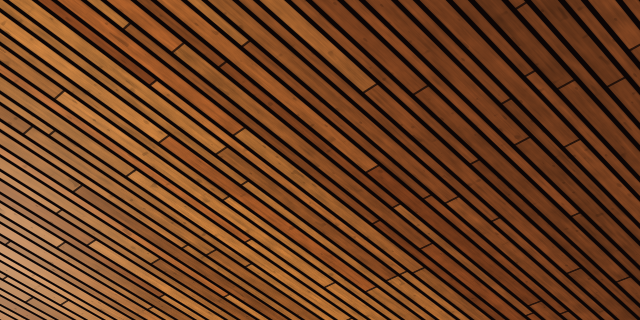
Give the GLSL for this texture, as a WebGL 2 fragment shader.

```glsl
#version 300 es
precision highp float;
// A slatted timber ceiling: wide and narrow boards alternate over dark gaps.
// The canvas is projected onto a tilted plane, so the slats converge at a far
// point; hashes and stretched noise then vary each board's tone, ends and grain.

uniform vec2 u_resolution;
out vec4 fragColor;

const vec2 VANISH = vec2(4.81, -2.55);   // where the slats converge, in canvas heights
const float HORIZON_TILT = 0.145;
const float SLAT_DENSITY = 30.5;
const float WIDE_SLAT = 1.2;             // share of a two-slat period
const float GAP = 0.25;
const float BOARD_LENGTH = 0.068;

const vec3 GAP_COLOR = vec3(0.045, 0.02, 0.018);
const vec3 DARK_WOOD = vec3(0.40, 0.21, 0.105);
const vec3 MID_WOOD = vec3(0.54, 0.285, 0.13);
const vec3 GOLD_WOOD = vec3(0.67, 0.42, 0.195);
const vec3 RED_WOOD = vec3(0.53, 0.24, 0.10);
const vec3 SHEEN = vec3(0.80, 0.62, 0.47);

float hash(vec2 p) {
  return fract(sin(dot(p, vec2(127.1, 311.7))) * 43758.5453);
}

float noise(vec2 p) {
  vec2 i = floor(p), f = fract(p);
  f = f * f * (3.0 - 2.0 * f);
  return mix(mix(hash(i), hash(i + vec2(1, 0)), f.x),
             mix(hash(i + vec2(0, 1)), hash(i + vec2(1, 1)), f.x), f.y);
}

float fbm(vec2 p) {
  float sum = 0.0, amp = 0.5;
  for (int i = 0; i < 4; i++) {
    sum += amp * noise(p);
    p = p * 2.03 + 17.0;
    amp *= 0.5;
  }
  return sum;
}

// Plane coordinates: x counts slats across, y runs along them.
vec2 projectPlane(vec2 p) {
  vec2 d = vec2(VANISH.x - p.x, p.y - VANISH.y);
  float depth = d.y - HORIZON_TILT * d.x;
  return vec2(SLAT_DENSITY * d.x, 1.0 - 0.14 * d.x) / depth;
}

// Returns the slat number and the distance inside its edge.
vec2 slat(float across, float wide, float gap) {
  float pair = floor(across / 2.0);
  float u = across - 2.0 * pair;
  float narrow = step(wide, u);
  float center = mix(wide * 0.5, wide * 0.5 + 1.0, narrow);
  float halfWidth = mix(wide, 2.0 - wide, narrow) * 0.5;
  return vec2(2.0 * pair + narrow, halfWidth - abs(u - center) - gap * 0.5);
}

// Returns the board number and the distance to its nearest end.
vec2 board(float along, float row, float len) {
  float size = len * mix(0.75, 1.3, hash(vec2(row, 3.0)));
  float t = along / size + 9.0 * hash(vec2(row, 8.0));
  return vec2(floor(t), size * (0.5 - abs(fract(t) - 0.5)));
}

// Streaks and cloudy figure, centred on 1.
float grain(vec2 plane, float seed) {
  float streaks = fbm(vec2(plane.x * 7.0, plane.y * 130.0) + seed * 50.0);
  float figure = fbm(vec2(plane.x * 1.6, plane.y * 260.0) + seed * 90.0);
  return 1.0 + 0.36 * (streaks - 0.47) + 0.30 * (figure - 0.47);
}

vec3 woodTone(float tone, float hue, float shade) {
  vec3 wood = mix(MID_WOOD, GOLD_WOOD, smoothstep(0.25, 1.0, tone + 0.5 - shade));
  wood = mix(wood, RED_WOOD, 0.6 * smoothstep(0.72, 0.95, hue));
  return mix(wood, DARK_WOOD, 0.8 * shade) * mix(0.89, 1.10, tone);
}

void main() {
  vec2 p = gl_FragCoord.xy / u_resolution.y;
  vec2 plane = projectPlane(p);
  vec2 blur = fwidth(plane);

  vec2 strip = slat(plane.x, WIDE_SLAT, GAP);
  vec2 plank = board(plane.y, strip.x, BOARD_LENGTH);
  vec2 id = vec2(strip.x, plank.x);
  float seed = hash(id);

  // Light falls off to the upper right
  float shade = smoothstep(0.5, 1.85, p.x + 0.6 * (p.y - 0.5));
  vec3 color = woodTone(seed, hash(id + 41.0), shade) * grain(plane, seed);

  // Pale reflection at the lower left
  vec2 q = (p - vec2(-0.06, 0.16)) / vec2(0.42, 0.48);
  color = mix(color, SHEEN * mix(0.88, 1.08, seed), 0.85 * exp(-dot(q, q)));

  // Small dark flecks
  float fleck = smoothstep(0.86, 0.97, noise(vec2(plane.x * 3.0, plane.y * 500.0)));
  color *= 1.0 - 0.16 * fleck;

  // Rounded edges, board ends, then the gaps between slats
  color *= mix(0.86, 1.0, smoothstep(0.0, 0.1, strip.y));
  float seam = 1.0 - smoothstep(0.0001, 0.0002 + 0.6 * blur.y, plank.y);
  color = mix(color, GAP_COLOR, 0.75 * seam);
  float wood = smoothstep(-0.45 * blur.x, 0.45 * blur.x, strip.y);
  fragColor = vec4(mix(GAP_COLOR, color, wood), 1.0);
}
```
